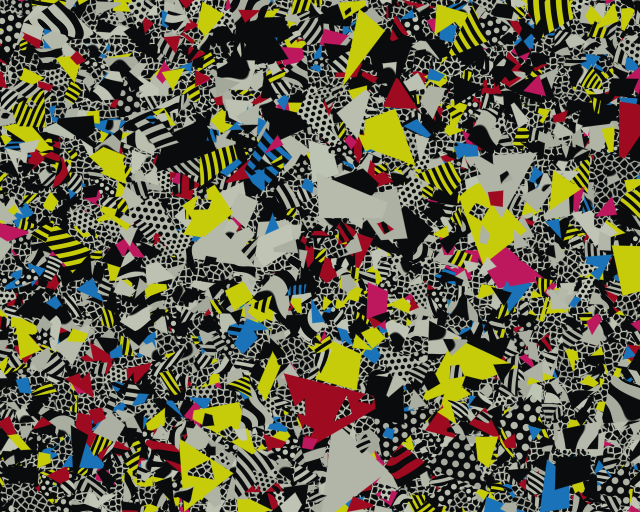
Write a Shadertoy shader that draws this pattern.

```glsl
// A dense collage of torn angular shards, printed with stripes, dots, spots
// and arcs in black, cream and a few bright inks. Jittered grids of convex
// polygons are stacked and composited from the front layer to the back.

#define LAYERS 7
#define SPOT_SIZE 0.0125
#define PRINT_BLUR 0.0013
#define YELLOW_SHARE 0.115
#define RED_SHARE 0.065
#define PINK_SHARE 0.028
#define BLUE_SHARE 0.048

const float TAU = 6.2831853;
const vec3 BLACK  = vec3(0.035, 0.043, 0.052);
const vec3 CREAM  = vec3(0.73, 0.75, 0.69);
const vec3 YELLOW = vec3(0.78, 0.80, 0.04);
const vec3 RED    = vec3(0.62, 0.04, 0.12);
const vec3 PINK   = vec3(0.74, 0.09, 0.37);
const vec3 BLUE   = vec3(0.10, 0.45, 0.72);

// Cell size and fill chance of each layer, front to back
const float CELL[LAYERS] = float[](0.036, 0.125, 0.085, 0.06, 0.042, 0.05, 0.04);
const float FILL[LAYERS] = float[](0.25, 0.38, 0.40, 0.50, 0.80, 1.0, 1.0);

vec4 hash4(vec2 p, float seed) {
    vec4 q = fract(vec4(p, seed, p.x + seed) * vec4(0.1031, 0.1030, 0.0973, 0.1099));
    q += dot(q, q.wzxy + 33.33);
    return fract((q.xxyz + q.yzzw) * q.zywx);
}

mat2 rotate(float a) {
    float c = cos(a), s = sin(a);
    return mat2(c, s, -s, c);
}

// Convex polygon with three or four uneven sides; negative inside
float shardDistance(vec2 p, vec4 rnd, vec4 reach) {
    float sides = rnd.x < 0.5 ? 3.0 : 4.0;
    float d = length(p) - 0.9;
    for (int k = 0; k < 4; k++) {
        if (float(k) >= sides) break;
        float a = TAU * (float(k) / sides + rnd.y) + (reach[3 - k] - 0.5) * 0.9;
        d = max(d, dot(p, vec2(cos(a), sin(a))) - mix(0.14, 0.46, reach[k]));
    }
    return d;
}

// Animal spots: cellular noise, positive inside the spots
float spots(vec2 p) {
    vec2 id = floor(p);
    float near = 9.0, next = 9.0;
    for (int y = -1; y <= 1; y++)
    for (int x = -1; x <= 1; x++) {
        vec2 c = id + vec2(x, y);
        float d = length(c + 0.15 + 0.7 * hash4(c, 3.0).xy - p);
        next = min(next, max(near, d));
        near = min(near, d);
    }
    return 0.5 * (next - near) - 0.10;
}

float stripes(vec2 p) {
    p.x += 0.25 * sin(p.y * 0.6);
    return abs(fract(p.x) - 0.5) - 0.25;
}

float dots(vec2 p) {
    p.x += 0.5 * mod(floor(p.y), 2.0);
    return 0.33 - length(fract(p) - 0.5);
}

float arcs(vec2 p) {
    p += 0.3 * sin(p.yx * 2.1);
    return abs(fract(length(p)) - 0.5) - 0.25;
}

float inkMask(float d, float unit) {
    return smoothstep(-PRINT_BLUR, PRINT_BLUR, d * unit);
}

// Printed colour of one shard; p is in canvas units about its centre
vec3 printedPaper(vec2 p, vec4 rnd, float cell) {
    float unit = mix(0.011, 0.019, rnd.z) * mix(0.85, 1.2, smoothstep(0.04, 0.12, cell));
    float pick = rnd.x, motif = rnd.y;
    vec2 q = rotate(TAU * rnd.w) * p;
    vec2 shift = 20.0 * rnd.zw;
    float arcUnit = unit * 2.4;
    float bands = inkMask(stripes(q / unit + shift), unit);
    float curve = inkMask(arcs(q / arcUnit + 2.0 * rnd.yz), arcUnit);

    // Bright inks, mostly plain
    float limit = YELLOW_SHARE;
    if (pick < limit) return mix(YELLOW, BLACK, motif < 0.38 ? bands : 0.0);
    limit += RED_SHARE;
    if (pick < limit) return mix(RED, BLACK, motif < 0.55 ? curve : 0.0);
    limit += PINK_SHARE;
    if (pick < limit) return PINK;
    limit += BLUE_SHARE;
    if (pick < limit) return mix(BLUE, BLACK, motif < 0.25 ? bands : 0.0);

    // Black and cream prints
    float ink;
    if (motif < 0.17) ink = 0.0;
    else if (motif < 0.36) ink = 1.0;
    else if (motif < 0.48) ink = bands;
    else if (motif < 0.61) {
        ink = inkMask(dots(q / unit + shift), unit);
        if (rnd.z > 0.35) ink = 1.0 - ink;
    }
    else if (motif < 0.81) ink = inkMask(spots(q / SPOT_SIZE + shift), SPOT_SIZE);
    else ink = curve;
    return mix(CREAM * mix(0.88, 1.04, rnd.w), BLACK, ink);
}

vec3 collage(vec2 p, float edge) {
    vec3 colour = vec3(0.0);
    float open = 1.0;
    for (int i = 0; i < LAYERS; i++) {
        float cell = CELL[i], seed = 7.0 + 13.0 * float(i);
        vec2 g = rotate(0.7 + 1.3 * float(i)) * p / cell + 40.0;
        vec2 id = floor(g);
        for (int y = -1; y <= 1; y++)
        for (int x = -1; x <= 1; x++) {
            vec2 c = id + vec2(x, y);
            vec4 place = hash4(c, seed);
            if (place.z > FILL[i]) continue;
            vec2 local = g - c - place.xy;
            vec4 form = hash4(c, seed + 1.7);
            float d = shardDistance(local, form, hash4(c, seed + 3.1)) * cell;
            float cover = smoothstep(edge, -edge, d);
            if (cover <= 0.0) continue;
            colour += open * cover * printedPaper(local * cell, hash4(c, seed + 5.3), cell);
            open *= 1.0 - cover;
            if (open < 0.01) return colour;
        }
    }
    // Spotted ground behind the shards
    float ink = inkMask(spots(p / SPOT_SIZE), SPOT_SIZE);
    return colour + open * mix(CREAM, BLACK, ink);
}

void mainImage(out vec4 fragColor, in vec2 fragCoord) {
    vec2 p = fragCoord / iResolution.y;
    fragColor = vec4(collage(p, 0.75 / iResolution.y), 1.0);
}
```
